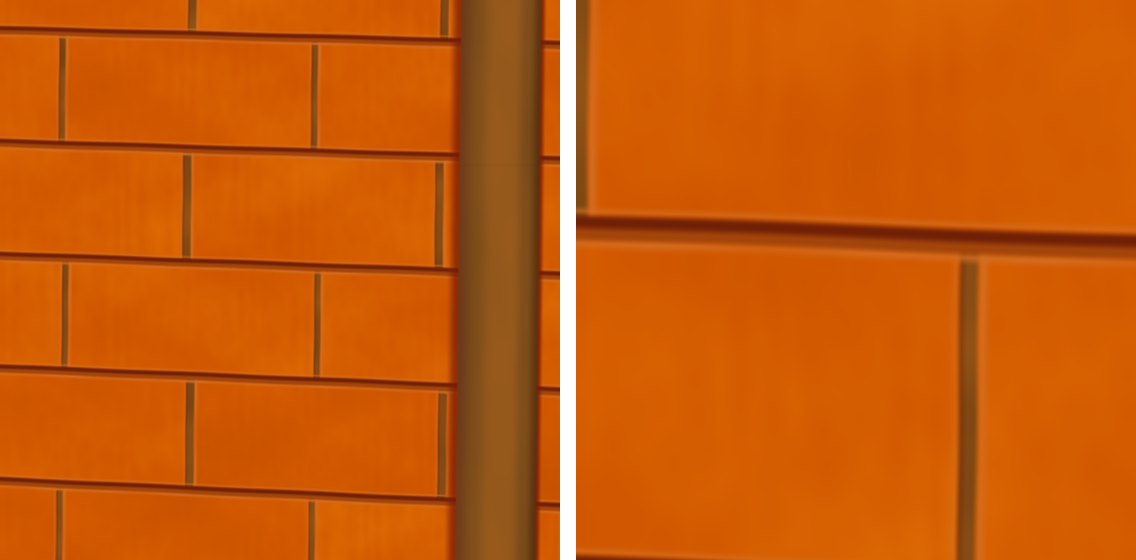
Left, the full canvas; right, a detail of the centre.
A three.js fragment shader for this texture:

```glsl
// Glazed orange brick wall in running bond, seen slightly askew, with a brown
// downpipe on the right. Signed distances to the nearest joints give mortar,
// shadow and lit rims; layered sines and cellular noise mottle the glaze.
varying vec2 vUv;

const float ROW_HEIGHT = 0.2013;
const float BRICK_LENGTH = 0.4505;

const vec3 GLAZE = vec3(0.825, 0.35, 0.0);
const vec3 GLAZE_LIGHT = vec3(0.89, 0.45, 0.02);
const vec3 GLAZE_DARK = vec3(0.76, 0.30, 0.0);
const vec3 RIM = vec3(0.83, 0.43, 0.13);
const vec3 MORTAR = vec3(0.53, 0.30, 0.08);
const vec3 BED_MORTAR = vec3(0.64, 0.27, 0.04);
const vec3 JOINT_SHADOW = vec3(0.43, 0.12, 0.02);
const vec3 PIPE_SHADOW = vec3(0.48, 0.11, 0.02);
const vec3 PIPE_LEFT = vec3(0.43, 0.23, 0.10);
const vec3 PIPE_RIGHT = vec3(0.36, 0.20, 0.06);
const vec3 PIPE_MID = vec3(0.49, 0.30, 0.10);
const vec3 PIPE_LIGHT = vec3(0.59, 0.35, 0.11);

float hash(vec2 p) {
  return fract(sin(dot(p, vec2(127.1, 311.7))) * 4375.85);
}

// Soft band of the given half width around zero.
float band(float d, float halfWidth, float soft) {
  return 1.0 - smoothstep(halfWidth - soft, halfWidth + soft, abs(d));
}

// Distance to the nearest scattered cell point.
float cellular(vec2 p) {
  vec2 cell = floor(p);
  float nearest = 1.0;
  for (int j = -1; j <= 1; j++) {
    for (int i = -1; i <= 1; i++) {
      vec2 c = cell + vec2(float(i), float(j));
      vec2 point = c + vec2(hash(c), hash(c + 17.3));
      nearest = min(nearest, distance(p, point));
    }
  }
  return nearest;
}

// Cloudiness from sines kept parallel to the axes, about -1 to 1.
float clouds(vec2 p, float seed) {
  float sum = 0.0;
  float weight = 0.55;
  for (int i = 0; i < 3; i++) {
    sum += weight * sin(p.x + seed + 0.5 * sin(p.y)) * cos(p.y - seed * 1.7 + 0.5 * sin(p.x));
    p = p * 1.9 + 1.3;
    weight *= 0.5;
  }
  return sum;
}

// Each brick gets its own tone, soft clouds and faint upright streaks.
vec3 glaze(vec2 p, vec2 brick) {
  float seed = hash(brick) * 6.28;
  float tone = 0.45 * clouds(p * vec2(10.0, 17.0), seed) + 0.45 * (hash(brick + 5.1) - 0.5);
  float streaks = sin(p.x * 210.0 + 2.0 * sin(p.x * 57.0)) * clouds(p * 7.0, seed + 2.0);
  tone += 0.12 * streaks + 0.18 * (cellular(p * vec2(45.0, 30.0)) - 0.45);
  vec3 color = mix(GLAZE, GLAZE_LIGHT, clamp(tone, 0.0, 1.0));
  return mix(color, GLAZE_DARK, clamp(-tone, 0.0, 1.0));
}

// p runs rightward and downward from the upper left corner.
vec3 wall(vec2 p) {
  float level = (p.y - 0.0505 - 0.026 * p.x) / (ROW_HEIGHT + 0.005 * p.x);
  float row = floor(level);
  float start = mix(0.111, 0.339, mod(row, 2.0)) - 0.006 * sin(2.1 * row);
  float along = (p.x - start + 0.01 * (fract(level) - 0.5) * ROW_HEIGHT) / BRICK_LENGTH;
  vec2 brick = vec2(floor(along), row);
  float bed = (fract(level + 0.5) - 0.5) * ROW_HEIGHT;
  float head = (fract(along + 0.5) - 0.5) * BRICK_LENGTH;
  bed += 0.0004 * sin(p.x * 23.0 + floor(level + 0.5) * 2.0);
  head += 0.0003 * sin(p.y * 47.0 + row);
  float headWidth = 0.0052 + 0.0018 * mod(row, 2.0);

  vec3 color = glaze(p, brick);
  float rimWear = 0.75 + 0.25 * sin(p.x * 41.0 + row) * sin(p.y * 37.0 + p.x * 13.0);
  color = mix(color, RIM, rimWear * band(head - headWidth - 0.003, 0.0025, 0.003));
  color = mix(color, RIM, 0.5 * band(head + headWidth + 0.003, 0.0015, 0.003));
  vec3 grout = MORTAR * (0.98 + 0.14 * clouds(p * vec2(12.0, 30.0), row));
  color = mix(color, grout, band(head, headWidth, 0.0025));
  color = mix(color, JOINT_SHADOW, 0.5 * band(head + headWidth - 0.001, 0.001, 0.003));

  // Bed joints: lit rims around mortar, with a dark line under the upper brick.
  color = mix(color, RIM, rimWear * band(bed - 0.0125, 0.0025, 0.003));
  color = mix(color, RIM, 0.65 * band(bed + 0.0065, 0.0015, 0.0025));
  color = mix(color, BED_MORTAR, band(bed - 0.004, 0.0065, 0.0025));
  return mix(color, JOINT_SHADOW, 0.95 * band(bed, 0.0036, 0.0028));
}

// across runs from 0 at the left side to 1 at the right side.
vec3 pipe(float across, vec2 p) {
  vec3 color = mix(PIPE_LEFT, PIPE_MID, smoothstep(0.0, 0.22, across));
  color = mix(color, PIPE_LIGHT, smoothstep(0.18, 0.45, across));
  color = mix(color, PIPE_MID, smoothstep(0.66, 0.84, across));
  color = mix(color, PIPE_RIGHT, smoothstep(0.85, 1.0, across));
  float grime = clouds(vec2(across * 3.0, p.y * 9.0), 1.4);
  color *= 1.0 + 0.04 * grime;
  return color * (1.0 - 0.05 * band(p.y - 0.295, 0.001, 0.002));
}

void main() {
  vec2 p = vec2(vUv.x, 1.0 - vUv.y);
  float across = (p.x - 0.824 + 0.011 * p.y) / 0.143;
  vec3 color = wall(p);
  color = mix(color, PIPE_SHADOW, 0.75 * smoothstep(-0.16, -0.02, across) * step(across, 0.5));
  color = mix(color, PIPE_SHADOW, 0.85 * band(across - 1.0, 0.04, 0.035));
  float cover = band(across - 0.5, 0.5, 0.014);
  gl_FragColor = vec4(mix(color, pipe(across, p), cover), 1.0);
}
```
